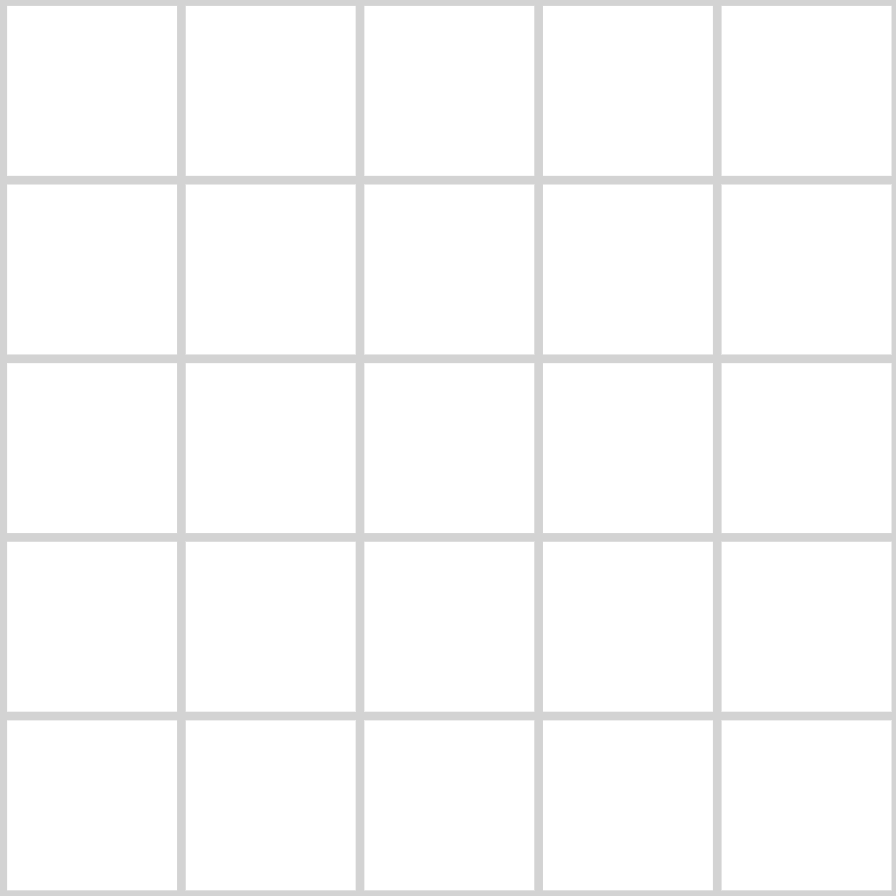
This pattern is drawn by a Shadertoy shader. Its source:

```glsl
// A plain square grid: light grey rules on white, five cells across and down.
// Each axis is folded to its nearest rule, and the distance to that rule
// becomes an antialiased band; the two bands are joined with max.

const vec3 PAPER = vec3(1.0);
const vec3 RULE_GREY = vec3(0.827);
const float PITCH = 0.19935;                 // spacing between rule centres
const float RULE_WIDTH = 0.0097;
const vec2 GRID_ORIGIN = vec2(0.0031, 0.0015); // centre of the first crossing

// Distance from each coordinate to the nearest rule on its axis
vec2 distanceToRules(vec2 p, float pitch) {
    return abs(p - pitch * round(p / pitch));
}

// Coverage of a band of the given width, softened over one pixel
vec2 bandCoverage(vec2 dist, float width, float pixel) {
    return clamp((0.5 * width - dist) / pixel + 0.5, 0.0, 1.0);
}

void mainImage(out vec4 fragColor, in vec2 fragCoord) {
    float pixel = 1.0 / iResolution.y;
    vec2 p = fragCoord * pixel;

    // Vertical and horizontal rules
    vec2 dist = distanceToRules(p - GRID_ORIGIN, PITCH);
    vec2 rules = bandCoverage(dist, RULE_WIDTH, pixel);

    // Overlaps keep the same flat grey
    float ink = max(rules.x, rules.y);
    fragColor = vec4(mix(PAPER, RULE_GREY, ink), 1.0);
}
```
